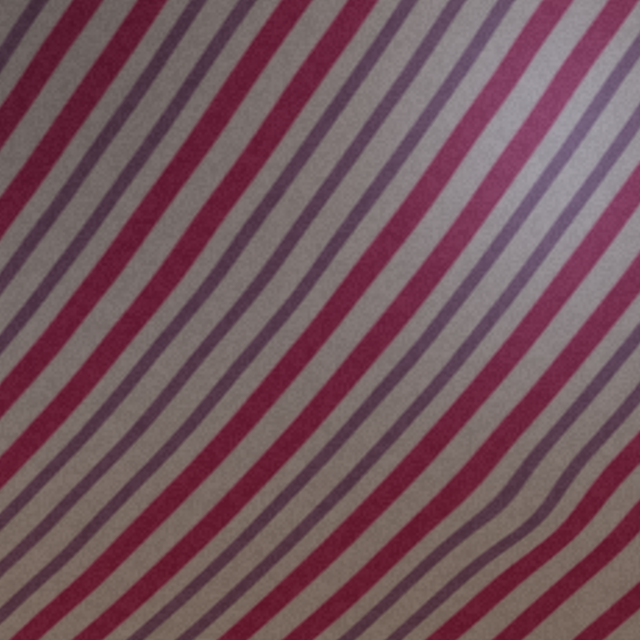
Reproduce this texture procedurally as a Shadertoy shader.

```glsl
// Draped satin cloth with curved diagonal stripes: crimson pairs between thin plum lines.

const vec3 CLOTH   = vec3(0.485, 0.435, 0.415);
const vec3 CRIMSON = vec3(0.405, 0.115, 0.205);
const vec3 PLUM    = vec3(0.325, 0.215, 0.275);
const vec3 FRINGE  = vec3(0.500, 0.370, 0.385);
const vec3 SHEEN   = vec3(0.130, 0.155, 0.200);

const float CRIMSON_HALF = 0.0235;
const float PLUM_HALF    = 0.0135;
const float GROUP_STEP   = 0.327;

// Sine-free hash
float hash(vec2 cell) {
    vec3 q = fract(vec3(cell.xyx) * 0.1031);
    q += dot(q, q.yzx + 33.33);
    return fract((q.x + q.y) * q.z);
}

// Smooth value noise in 0..1
float valueNoise(vec2 p) {
    vec2 i = floor(p);
    vec2 f = fract(p);
    f = f * f * (3.0 - 2.0 * f);
    float low  = mix(hash(i), hash(i + vec2(1.0, 0.0)), f.x);
    float high = mix(hash(i + vec2(0.0, 1.0)), hash(i + vec2(1.0, 1.0)), f.x);
    return mix(low, high, f.y);
}

float softSpot(vec2 p, vec2 center, vec2 radius) {
    vec2 d = (p - center) / radius;
    return exp(-dot(d, d));
}

// Coordinate across the stripes; the drape bends them towards the bottom
float stripeCoord(vec2 p) {
    float drop = 1.0 - p.y;
    float u = p.x + 0.675 * drop + 0.16 * drop * drop * drop;
    u -= 0.022 * softSpot(p, vec2(0.84, 0.19), vec2(0.10, 0.07));
    return u + 0.005 * (valueNoise(p * 9.0) - 0.5);
}

// Signed distance from u to a stripe: negative inside
float stripe(float u, float center, float halfWidth) {
    return abs(u - center) - halfWidth;
}

// Distances to the nearest crimson (x) and plum (y) stripe
vec2 stripeDistances(float u) {
    vec2 d = vec2(1.0);
    for (int k = -1; k <= 4; k++) {
        // The second full group carries one more plum line, shifting later groups
        float start = 0.137 + GROUP_STEP * float(k) + (k >= 2 ? 0.080 : 0.0);
        d.x = min(d.x, stripe(u, start, CRIMSON_HALF));
        d.x = min(d.x, stripe(u, start + 0.102, CRIMSON_HALF));
        if (k == 4) {
            // The corner group ends in a third crimson band
            d.x = min(d.x, stripe(u, start + 0.230, CRIMSON_HALF));
        } else {
            int lines = k == 1 ? 3 : 2;
            for (int j = 0; j < lines; j++) {
                float center = start + 0.176 + 0.076 * float(j);
                d.y = min(d.y, stripe(u, center, PLUM_HALF));
            }
        }
    }
    return d;
}

float coverage(float d, float blur) {
    return 1.0 - smoothstep(-blur, blur, d);
}

// Broad highlight at upper right, dim upper-left corner, warm lower edge
vec3 lightCloth(vec3 color, vec2 p) {
    float glow = softSpot(p, vec2(0.88, 0.79), vec2(0.27, 0.34));
    float dim = softSpot(p, vec2(0.0, 1.0), vec2(0.34, 0.40));
    float warm = 1.0 - smoothstep(0.0, 0.55, p.y);
    color *= 1.0 - 0.16 * dim;
    color *= mix(vec3(1.0, 1.02, 1.04), vec3(0.97, 0.93, 0.88), warm);
    return color + SHEEN * glow;
}

void mainImage(out vec4 fragColor, in vec2 fragCoord) {
    vec2 p = fragCoord / iResolution.xy;
    float blur = 0.0035 + 1.0 / iResolution.y;

    // Stripes with a faint pink fringe along the crimson edges
    vec2 d = stripeDistances(stripeCoord(p));
    vec3 color = mix(CLOTH, FRINGE, 0.6 * coverage(d.x - 0.005, blur));
    color = mix(color, PLUM, coverage(d.y, blur));
    color = mix(color, CRIMSON, coverage(d.x, blur));

    // Light, then mottling and fine grain
    color = lightCloth(color, p);
    float mottle = valueNoise(p * 60.0) - 0.5;
    float grain = valueNoise(p * 230.0 + 17.0) - 0.5;
    color += 0.018 * mottle + 0.045 * grain;

    fragColor = vec4(clamp(color, 0.0, 1.0), 1.0);
}
```
